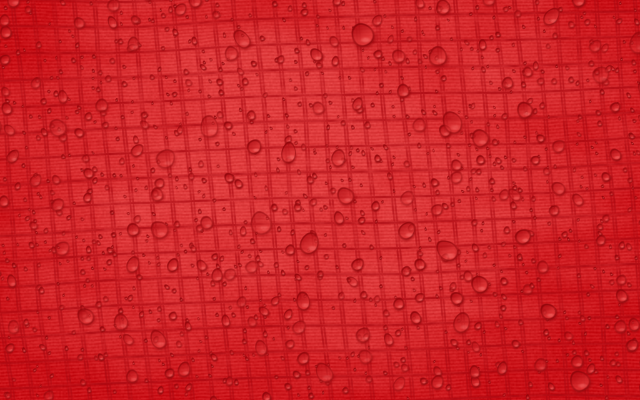
Write a Shadertoy shader that draws this texture.

```glsl
vec2 hash2(vec2 p) {
    vec3 q = fract(p.xyx * vec3(0.1031, 0.1030, 0.0973));
    q += dot(q, q.yzx + 33.33);
    return fract((q.xx + q.yz) * q.zy);
}

float noise(vec2 p) {
    vec2 i = floor(p), f = fract(p);
    f = f * f * (3.0 - 2.0 * f);
    return mix(mix(hash2(i).x, hash2(i + vec2(1, 0)).x, f.x),
               mix(hash2(i + vec2(0, 1)).x, hash2(i + 1.0).x, f.x), f.y);
}

// Ripstop cloth: broad glow, fine weft threads and a darker, slightly bent grid
vec3 cloth(vec2 p, vec2 middle, float px) {
    vec2 fromMiddle = (p - middle - vec2(0.0, 0.08)) / vec2(0.95, 0.68);
    float glow = 1.0 - dot(fromMiddle, fromMiddle);
    glow += 0.5 * (noise(p * vec2(3.0, 6.0)) - 0.5) + 0.35 * (noise(p * vec2(9.0, 22.0)) - 0.5);
    vec3 color = mix(vec3(0.79, 0.065, 0.09), vec3(0.875, 0.235, 0.24), clamp(glow, 0.0, 1.0));

    vec2 bend = vec2(noise(p * 4.0), noise(p * 3.0 + 17.0)) - 0.5;
    vec2 w = p + vec2(0.09 * p.y, -0.03 * p.x) + 0.016 * bend;
    float thread = sin(w.y * 740.0 + 2.0 * noise(p * 30.0));
    color += vec3(0.025, 0.04, 0.037) * thread * (0.4 + 0.6 * noise(p * vec2(60.0, 150.0)));
    color += 0.045 * (noise(p * 240.0) - 0.5);

    vec2 pitch = vec2(0.050, 0.064);
    vec2 g = abs(fract(w / pitch) - 0.5) * pitch;
    float warpPair = 1.0 - smoothstep(0.0006, 0.0012 + 1.2 * px, abs(g.x - 0.0035));
    float weftLine = 1.0 - smoothstep(0.001, 0.002 + 1.2 * px, g.y);
    float wear = 0.4 + 0.6 * noise(w * vec2(45.0, 60.0));
    float seam = max(0.62 * warpPair, 0.75 * weftLine) * wear;
    seam = max(seam, 0.22 * (1.0 - smoothstep(0.002, 0.009, min(g.x, g.y))));
    return mix(color, vec3(0.66, 0.025, 0.06), seam);
}

// One scattered layer of water drops; each cell holds at most one
vec3 addDrops(vec3 color, vec2 p, float cell, float density, vec2 radii, float px) {
    vec2 home = floor(p / cell);
    for (int j = -1; j <= 1; j++)
    for (int i = -1; i <= 1; i++) {
        vec2 id = home + vec2(i, j) + floor(900.0 * cell);
        vec2 kind = hash2(id + 31.7);
        if (kind.x > density) continue;
        vec2 look = hash2(id + 74.3);
        vec2 center = (home + vec2(i, j) + 0.08 + 0.84 * hash2(id)) * cell;
        float radius = mix(radii.x, radii.y, kind.y * kind.y);

        // Uneven oval, mostly upright
        vec2 offset = (p - center) / radius;
        float turn = 1.8 * (look.x - 0.5);
        vec2 q = mat2(cos(turn), sin(turn), -sin(turn), cos(turn)) * offset;
        q *= vec2(1.0 + 0.45 * look.y * look.y + 0.12 * q.y, 0.92);
        float size = length(q) + 0.07 * (noise(q * 1.3 + id) - 0.5);
        float d = (size - 1.0) * radius;
        if (d > 0.4 * radius + 2.0 * px) continue;

        // Shade at the upper left, refracted light at the lower right
        float side = dot(offset, vec2(0.5, -0.86));
        float strength = 0.55 + 0.45 * hash2(id + 12.9).y;
        float inside = 1.0 - smoothstep(-px, px, d);
        float rim = 1.0 - smoothstep(0.0, 0.0018 + px, abs(d + 0.001));
        float shadow = (1.0 - smoothstep(0.0, 0.35 * radius + px, d)) * smoothstep(-0.1, 1.0, side);
        color = mix(color, vec3(0.62, 0.02, 0.045), 0.55 * shadow * (1.0 - inside) * strength);
        vec3 water = mix(vec3(0.69, 0.05, 0.075), vec3(0.88, 0.22, 0.22), smoothstep(-0.85, 0.6, side));
        color = mix(color, water, 0.72 * inside * strength);
        color = mix(color, vec3(0.54, 0.01, 0.03), rim * strength * (0.45 + 0.35 * abs(side)));

        // Soft glint near the lit edge
        float glint = 1.0 - smoothstep(0.1, 0.35 + px / radius, length((offset - vec2(0.3, -0.5)) * vec2(0.7, 1.3)));
        color += vec3(0.06, 0.13, 0.12) * glint * inside * strength;
    }
    return color;
}

void mainImage(out vec4 fragColor, in vec2 fragCoord) {
    float px = 1.0 / iResolution.y;
    vec2 p = fragCoord * px;
    vec3 color = cloth(p, 0.5 * iResolution.xy * px, px);
    color = addDrops(color, p, 0.027, 0.36, vec2(0.0025, 0.0065), px);
    color = addDrops(color, p, 0.058, 0.50, vec2(0.0070, 0.0150), px);
    color = addDrops(color, p, 0.118, 0.62, vec2(0.0150, 0.0270), px);
    fragColor = vec4(clamp(color, 0.0, 1.0), 1.0);
}
```
